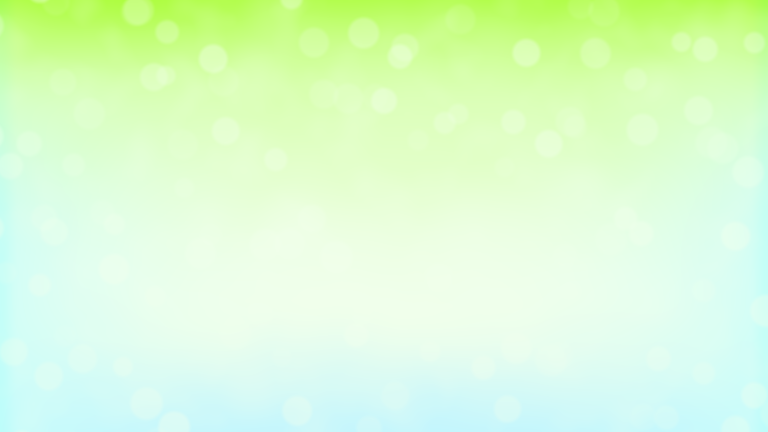
Give the GLSL for this background, as a Shadertoy shader.

```glsl
// Soft spring backdrop: a lime-to-cream-to-sky vertical gradient with aqua sides,
// gently warped by gradient noise, under translucent bokeh discs that are
// scattered by hashing grid cells: two crisp layers and one large, blurred one.

#define BOKEH_CELL 0.13
#define BOKEH_CHANCE_LOW 0.32
#define BOKEH_CHANCE_HIGH 0.62
#define BOKEH_RADIUS 0.036
#define BOKEH_ALPHA 0.42
#define BLUR_ALPHA 0.5
#define WARP_AMOUNT 0.07
#define HAZE_AMOUNT 0.30
#define SIDE_TINT 0.85

const vec3 SKY   = vec3(0.75, 0.96, 1.00);
const vec3 AQUA  = vec3(0.795, 0.995, 0.98);
const vec3 CREAM = vec3(0.94, 1.00, 0.92);
const vec3 PALE  = vec3(0.845, 1.00, 0.68);
const vec3 LIME  = vec3(0.67, 0.99, 0.22);
const vec3 GLOW  = vec3(0.95, 1.00, 0.93);

vec2 hash2(vec2 p) {
    vec3 q = fract(p.xyx * vec3(0.1031, 0.1030, 0.0973));
    q += dot(q, q.yzx + 33.33);
    return fract((q.xx + q.yz) * q.zy);
}

float gradDot(vec2 cell, vec2 offset, vec2 f) {
    return dot(hash2(cell + offset + 50.0) * 2.0 - 1.0, f - offset);
}

float gradientNoise(vec2 p) {
    vec2 i = floor(p), f = fract(p);
    vec2 u = f * f * f * (f * (f * 6.0 - 15.0) + 10.0);
    float low  = mix(gradDot(i, vec2(0, 0), f), gradDot(i, vec2(1, 0), f), u.x);
    float high = mix(gradDot(i, vec2(0, 1), f), gradDot(i, vec2(1, 1), f), u.x);
    return mix(low, high, u.y);
}

// Vertical blend from sky at the bottom to lime at the top
vec3 verticalGradient(float y) {
    vec3 col = mix(SKY, CREAM, smoothstep(-0.08, 0.31, y));
    col = mix(col, PALE, smoothstep(0.30, 0.92, y));
    return mix(col, LIME, pow(smoothstep(0.74, 1.06, y), 1.3));
}

// Combined coverage of one grid of discs, denser toward the top
float bokeh(vec2 p, float seed, float softness) {
    vec2 g = p / BOKEH_CELL + seed * 0.37;
    vec2 home = floor(g);
    float clear = 1.0;
    for (int j = -1; j <= 1; j++)
    for (int i = -1; i <= 1; i++) {
        vec2 cell = home + vec2(i, j);
        vec2 place = hash2(cell + seed * 17.0 + 20.0);
        vec2 trait = hash2(cell + seed * 31.0 + 90.0);
        float height = clamp((cell.y + place.y) * BOKEH_CELL, 0.0, 1.0);
        float chance = mix(BOKEH_CHANCE_LOW, BOKEH_CHANCE_HIGH, height);
        float dist = length(g - cell - place) * BOKEH_CELL;
        float radius = BOKEH_RADIUS * mix(0.65, 1.1, fract(trait.y * 7.0));
        float disc = 1.0 - smoothstep(radius - softness, radius + 0.5 * softness, dist);
        float alpha = BOKEH_ALPHA * mix(0.2, 1.0, trait.y);
        clear *= 1.0 - disc * alpha * step(trait.x, chance);
    }
    return 1.0 - clear;
}

void mainImage(out vec4 fragColor, in vec2 fragCoord) {
    vec2 uv = fragCoord / iResolution.xy;
    vec2 p = fragCoord / iResolution.y;

    // Warped base gradient
    float warp = gradientNoise(p * 2.6) + 0.6 * gradientNoise(p * 6.0 + 9.0);
    vec3 col = verticalGradient(uv.y + WARP_AMOUNT * warp);

    // Aqua sides, fading out toward the lime top
    float side = pow(abs(uv.x * 2.0 - 1.0), 3.0);
    col = mix(col, AQUA, SIDE_TINT * side * (1.0 - smoothstep(0.4, 1.0, uv.y)));

    // Narrow deeper tint along the left and right borders
    float border = min(uv.x, 1.0 - uv.x);
    col.r -= 0.05 * (1.0 - smoothstep(0.0, 0.025, border));

    // Mottled haze and large blurred discs
    float haze = gradientNoise(p * 8.0 + 31.0) + 0.5 * gradientNoise(p * 17.0);
    float blur = BLUR_ALPHA * bokeh(p * 0.55, 5.0, 0.03);
    col = mix(col, GLOW, clamp(blur + HAZE_AMOUNT * max(haze, 0.0), 0.0, 1.0));

    // Crisp discs
    float light = 1.0 - (1.0 - bokeh(p, 1.0, 0.008)) * (1.0 - bokeh(p, 2.0, 0.008));
    col = mix(col, GLOW, light);

    fragColor = vec4(clamp(col, 0.0, 1.0), 1.0);
}
```
